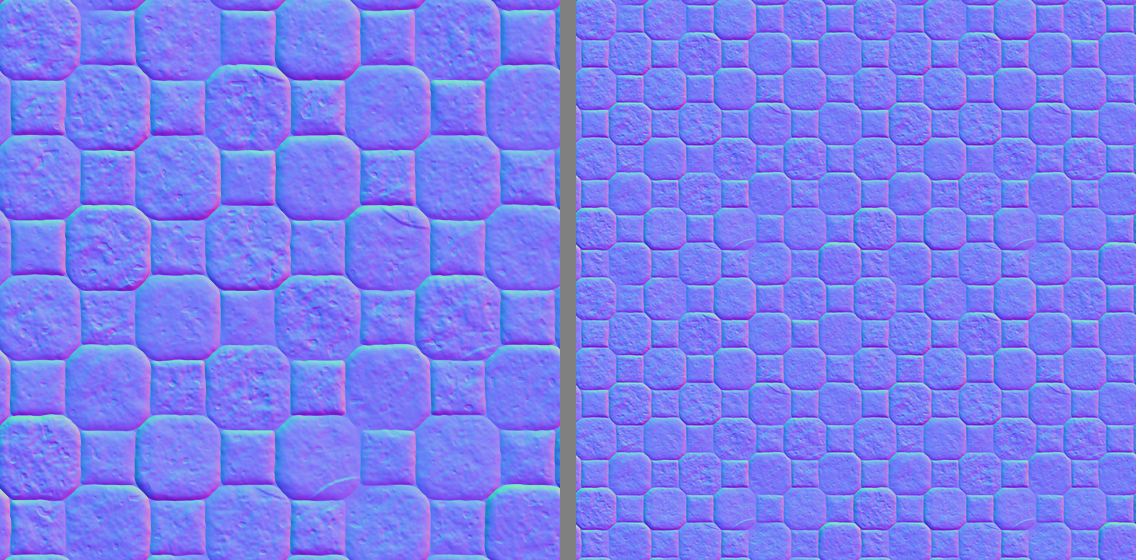
Left: one tile. Right: repeated 2 by 2.
This texture map is drawn by a Shadertoy shader. Its source:

```glsl
#define REPEATS 8.0
#define OFFSET vec2(0.04, -0.04)
#define SQUARE_HALF 0.39
#define BEVEL_WIDTH 0.06
#define STONE_HEIGHT 0.066
#define TILT 0.11
#define ROUGHNESS 0.046
#define EDGE_WOBBLE 0.024
#define CHIP_CHANCE 0.08
#define CHIP_HEIGHT 0.024
#define SAMPLE_STEP 0.011
#define SLOPE_GAIN vec2(0.92, 1.1)

float hash(vec2 p, float seed) {
    uvec3 v = uvec3(ivec3(vec3(p, seed)));
    uint n = v.x * 1597u + v.y * 51749u + v.z * 3571u;
    n = (n ^ (n >> 15)) * 73129u;
    n = (n ^ (n >> 13)) * 95483u;
    n = (n ^ (n >> 14)) * 39217u;
    return float((n >> 8) & 65535u) / 65535.0;
}

// Value noise that wraps at the canvas border
float noise(vec2 p, float frequency, float seed) {
    p *= frequency;
    float period = REPEATS * frequency;
    vec2 i = floor(p), f = p - i;
    f = f * f * f * (f * (f * 6.0 - 15.0) + 10.0);
    vec2 a = mod(i, period), b = mod(i + 1.0, period);
    return mix(mix(hash(a, seed), hash(vec2(b.x, a.y), seed), f.x),
               mix(hash(vec2(a.x, b.y), seed), hash(b, seed), f.x), f.y);
}

// Octaves alternate between straight and diagonal lattices, both of which wrap
float grain(vec2 p) {
    vec2 diagonal = vec2(p.x + p.y, p.y - p.x);
    float sum = 0.0, amplitude = 0.5, frequency = 3.0;
    for (int i = 0; i < 3; i++) {
        float seed = float(i) + 20.0;
        sum += amplitude * (noise(diagonal, frequency, seed) - 0.5);
        sum += 0.75 * amplitude * (noise(p, frequency * 2.0, seed + 5.0) - 0.5);
        frequency *= 2.0;
        amplitude *= 0.55;
    }
    float pits = 0.5 * (noise(diagonal, 7.0, 31.0) + noise(p, 13.0, 32.0));
    return sum - 0.3 * smoothstep(0.68, 0.9, pits);
}

float smoothMax(float a, float b, float k) {
    float h = max(k - abs(a - b), 0.0) / k;
    return max(a, b) + 0.25 * h * h * k;
}

// Finds the stone under p: its wrapped cell, local position and edge distance
float stoneDistance(vec2 p, out vec2 cell, out vec2 local) {
    cell = floor(p);
    local = p - cell - 0.5;
    vec2 a = abs(local);
    bool octagon = mod(cell.x + cell.y, 2.0) > 0.5;
    if (!octagon && max(a.x, a.y) > SQUARE_HALF) {
        vec2 toNeighbour = a.x > a.y ? vec2(sign(local.x), 0.0) : vec2(0.0, sign(local.y));
        cell += toNeighbour;
        local -= toNeighbour;
        a = abs(local);
        octagon = true;
    }
    cell = mod(cell, REPEATS);
    float box = smoothMax(a.x, a.y, 0.06);
    if (!octagon) return box - SQUARE_HALF;
    return smoothMax(box - (1.0 - SQUARE_HALF), (a.x + a.y - 1.0) * 0.7071, 0.09);
}

// Raised flake bounded by an arc near one corner
float chip(vec2 local, vec2 cell) {
    if (hash(cell, 7.0) > CHIP_CHANCE) return 0.0;
    float side = hash(cell, 8.0) < 0.7 ? -1.0 : 1.0;
    float radius = mix(0.82, 1.04, hash(cell, 9.0));
    float inside = radius - length(local - vec2(0.6, 1.25 * side));
    return CHIP_HEIGHT * smoothstep(0.0, 0.05, inside) * exp(-3.0 * max(inside, 0.0));
}

float height(vec2 p) {
    vec2 cell, local;
    vec2 wobble = vec2(noise(p, 4.0, 1.0), noise(p, 4.0, 2.0)) - 0.5;
    wobble += 0.6 * (vec2(noise(p, 13.0, 12.0), noise(p, 13.0, 13.0)) - 0.5);
    float d = min(stoneDistance(p + EDGE_WOBBLE * wobble, cell, local), 0.0);

    // Each stone has its own height, lean, bevel and wear
    vec2 lean = TILT * (vec2(hash(cell, 3.0), hash(cell, 4.0)) - 0.5);
    float top = STONE_HEIGHT * mix(0.6, 1.3, hash(cell, 5.0)) + dot(local, lean);
    float bevel = BEVEL_WIDTH * mix(0.75, 1.3, hash(cell, 6.0));
    float wear = ROUGHNESS * mix(0.55, 1.2, hash(cell, 10.0));
    top += wear * grain(p) + 0.03 * (noise(p, 1.0, 11.0) - 0.5);
    return (top + chip(local, cell)) * (1.0 - exp(d / bevel));
}

void mainImage(out vec4 fragColor, in vec2 fragCoord) {
    vec2 p = fragCoord / iResolution.xy * REPEATS - OFFSET;
    vec2 e = vec2(SAMPLE_STEP, 0.0);

    // Surface slope encoded as a tangent space normal
    vec2 slope = vec2(height(p + e.xy) - height(p - e.xy),
                      height(p + e.yx) - height(p - e.yx)) / (2.0 * SAMPLE_STEP);
    vec3 normal = normalize(vec3(-slope * SLOPE_GAIN, 1.0));
    vec3 color = (0.5 + 0.5 * normal) * vec3(0.965, 0.99, 0.97);
    fragColor = vec4(color, 1.0);
}
```
